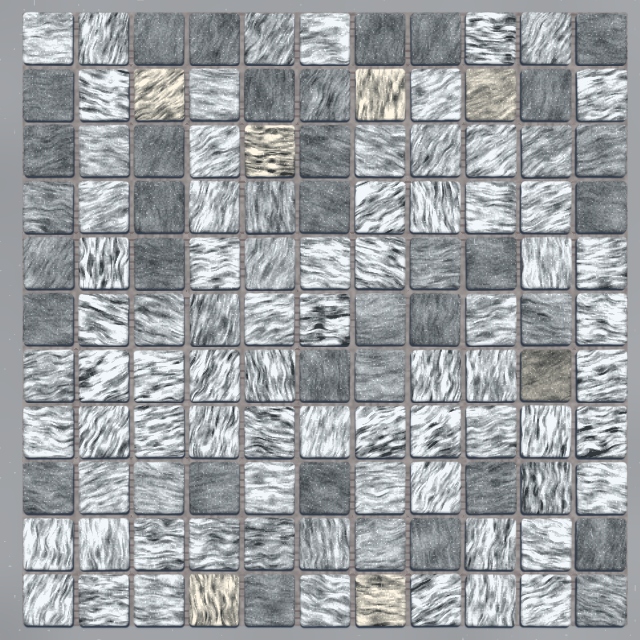
Write a WebGL 2 fragment shader that draws this pattern.

```glsl
#version 300 es
precision highp float;
// Sheet of 11 by 11 silvery split-slate mosaic tiles on a grey board.
uniform vec2 u_resolution;
out vec4 outColor;

const float TILE_COUNT = 11.0;
const vec2 SHEET_ORIGIN = vec2(0.0322, 0.0186);
const vec2 PITCH = vec2(0.0865, 0.08775);
const vec2 TILE_HALF = vec2(0.0391, 0.0401);
const float CORNER_RADIUS = 0.0065;
const vec3 BOARD = vec3(0.62, 0.63, 0.645);
const vec3 GROUT = vec3(0.59, 0.565, 0.56);
const vec3 THREAD = vec3(0.43, 0.37, 0.37);
const vec3 SHADOW = vec3(0.15, 0.20, 0.27);
const vec3 COOL_TINT = vec3(0.975, 1.0, 1.012);
const vec3 WARM_TINT = vec3(1.03, 1.0, 0.93);

float hash(vec2 p) {
    vec3 q = fract(p.xyx * 0.1031);
    q += dot(q, q.yzx + 33.33);
    return fract((q.x + q.y) * q.z);
}

float noise(vec2 p) {
    vec2 i = floor(p), f = fract(p);
    f = f * f * (3.0 - 2.0 * f);
    return mix(mix(hash(i), hash(i + vec2(1, 0)), f.x),
               mix(hash(i + vec2(0, 1)), hash(i + vec2(1, 1)), f.x), f.y);
}

mat2 rotation(float a) {
    float c = cos(a), s = sin(a);
    return mat2(c, s, -s, c);
}

float roundedBox(vec2 p, vec2 halfSize, float radius) {
    vec2 q = abs(p) - halfSize + radius;
    return length(max(q, 0.0)) + min(max(q.x, q.y), 0.0) - radius;
}

float coverage(float d, float softness) {
    return 1.0 - smoothstep(-softness, softness, d);
}

// Cleft stone: stretched noise along a grain direction chosen per tile.
vec3 slate(vec2 p, vec2 cell) {
    float toneSeed = hash(cell + 11.3);
    float angleSeed = hash(cell + 47.7);
    float tintSeed = hash(cell + 83.1);
    float roughSeed = hash(cell + 129.5);
    float spread = fract(angleSeed * 7.0);
    float angle = angleSeed < 0.6 ? mix(-0.35, 0.6, spread) : mix(1.0, 1.75, spread);
    vec2 offset = 50.0 + cell * 31.7;

    vec2 q = rotation(-angle) * p;
    q.y += 0.10 * (noise(p * 4.0 + offset) - 0.5);
    float coarse = noise(q * vec2(4.0, 17.0) + offset);
    float fine = noise(q * vec2(9.0, 34.0) + offset.yx);
    float grain = noise(p * 42.0 + offset);
    float blotch = noise(p * 3.5 + offset + 9.0);

    float polish = smoothstep(0.05, 0.65, toneSeed);
    float contrast = mix(0.12, 0.62, polish) * mix(0.65, 1.2, roughSeed);
    float value = mix(0.49, 0.81, polish);
    value += contrast * (coarse - 0.5) + 0.75 * contrast * (fine - 0.5);
    value += 0.15 * (grain - 0.5) + 0.20 * (blotch - 0.5);

    // Thin dark clefts and a few bright flecks.
    float cleft = smoothstep(0.64, 0.86, noise(q * vec2(4.5, 19.0) + offset + 23.0));
    value -= cleft * mix(0.06, 0.36, polish * roughSeed);
    value += 0.12 * smoothstep(0.87, 0.97, grain);
    value = clamp(value, 0.22, 0.97);
    vec3 tint = tintSeed > 0.92 ? WARM_TINT : COOL_TINT;
    return value * tint + vec3(-0.025, 0.0, 0.018) * (1.0 - value);
}

// Mortar with short mesh rungs showing across the joints.
vec3 mortar(vec2 uv, vec2 p) {
    vec3 color = GROUT + 0.12 * (noise(uv * 190.0) - 0.5);
    float upright = step(abs(p.y), abs(p.x));
    float along = mix(uv.x, uv.y, upright);
    float rung = smoothstep(0.55, 0.85, abs(fract(along * 88.0) * 2.0 - 1.0));
    float worn = smoothstep(0.40, 0.75, noise(uv * 24.0));
    return mix(color, THREAD, rung * worn * mix(0.25, 0.65, upright));
}

vec3 backingBoard(vec2 uv) {
    float cloud = noise(uv * 7.0) - 0.5;
    float speck = smoothstep(0.93, 1.0, noise(uv * 130.0));
    return BOARD + 0.05 * cloud + 0.025 * (uv.x - 0.5) + 0.10 * speck;
}

void main() {
    vec2 uv = gl_FragCoord.xy / u_resolution;
    float soft = max(1.0 / min(u_resolution.x, u_resolution.y), 0.0011);
    vec2 grid = (uv - SHEET_ORIGIN) / PITCH;
    vec2 cell = clamp(floor(grid), 0.0, TILE_COUNT - 1.0);
    vec2 local = grid - cell - 0.5;

    // Slightly uneven placement and hand-cut edges.
    vec2 jitter = vec2(hash(cell + 5.0), hash(cell + 19.0)) - 0.5;
    vec2 p = rotation(0.025 * jitter.x) * (local * PITCH + 0.0014 * jitter);
    float chip = 0.0013 * (noise(uv * 100.0) - 0.5);
    float tile = roundedBox(p, TILE_HALF, CORNER_RADIUS) + chip;

    // Shadows fall downward and lean toward the sheet's centre line.
    vec2 shadowShift = vec2(mix(0.0022, -0.0030, uv.x), -0.0030);
    float shadow = roundedBox(p - shadowShift, TILE_HALF, CORNER_RADIUS);
    vec2 sheetHalf = 0.5 * TILE_COUNT * PITCH;
    float sheet = roundedBox(uv - SHEET_ORIGIN - sheetHalf, sheetHalf - 0.003, 0.004);
    vec3 color = mix(backingBoard(uv), mortar(uv, local), coverage(sheet, soft));
    color = mix(color, SHADOW, 0.25 * coverage(shadow, 0.004));
    color = mix(color, SHADOW, 0.88 * coverage(shadow, soft));

    // Stone face, shaded along its lower rim.
    float rim = smoothstep(-0.0045, 0.0, tile) * (1.0 - smoothstep(-0.3, 0.4, local.y));
    color = mix(color, slate(local, cell) * (1.0 - 0.22 * rim), coverage(tile, soft));
    outColor = vec4(clamp(color, 0.0, 1.0), 1.0);
}
```
